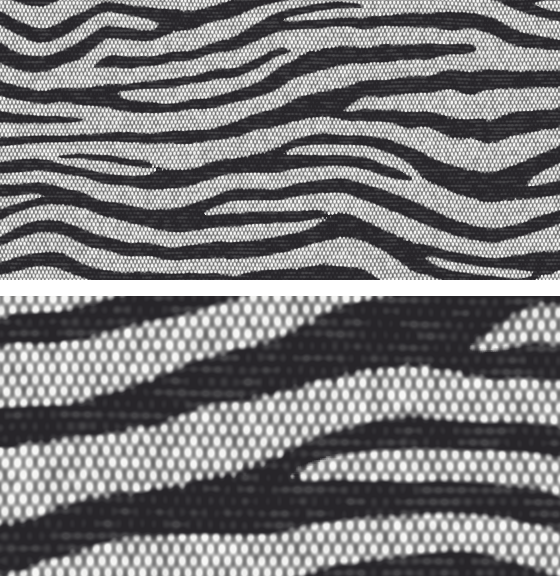
Top: the whole. Bottom: its middle third, enlarged.
Write a Shadertoy shader that draws this texture.

```glsl
// Zebra-striped mesh fabric: wavy forking bands under a fine staggered net.

const float PI = 3.14159265;
const float BANDS = 9.0;                    // stripe pairs per canvas height
const vec2 NET = vec2(72.0, 71.0);          // net cells per canvas height
const vec2 FORKS = vec2(5.0, 4.0);          // grid of stripe forks
const vec3 INK_DARK = vec3(0.152, 0.145, 0.162);
const vec3 INK_LIGHT = vec3(0.270, 0.267, 0.278);
const vec3 THREAD = vec3(0.41, 0.41, 0.41);
const vec3 CLOTH = vec3(0.94, 0.94, 0.935);

float hash(vec2 p) {
    vec3 q = fract(p.xyx * vec3(0.1031, 0.1030, 0.0973));
    q += dot(q, q.yzx + 33.33);
    return fract((q.x + q.y) * q.z);
}

// Smooth value noise, centred on zero
float noise(vec2 p) {
    vec2 cell = floor(p), f = fract(p);
    f = f * f * (3.0 - 2.0 * f);
    float low = mix(hash(cell), hash(cell + vec2(1, 0)), f.x);
    float high = mix(hash(cell + vec2(0, 1)), hash(cell + vec2(1, 1)), f.x);
    return mix(low, high, f.y) - 0.5;
}

// Vertical displacement that makes the bands roll
float roll(vec2 p) {
    return 0.23 * noise(p * vec2(1.9, 1.7) + 3.7)
         + 0.08 * noise(p * vec2(4.6, 3.0) + 11.3)
         + 0.018 * noise(p * vec2(13.0, 9.0) + 27.1);
}

// Phase winding around scattered points, where a band splits or ends
float forkPhase(vec2 p, vec2 area, float stretch) {
    float phase = 0.0;
    for (float j = 0.0; j < FORKS.y; j++) {
        for (float i = 0.0; i < FORKS.x; i++) {
            vec2 id = vec2(i, j);
            vec2 jitter = vec2(hash(id + 5.3), hash(id + 41.9));
            vec2 d = p - (id + mix(vec2(0.1), vec2(0.9), jitter)) / FORKS * area;
            float turn = mod(i + j, 2.0) * 2.0 - 1.0;
            phase += turn * atan(d.y * stretch, d.x);
        }
    }
    return phase;
}

// Signed band wave: positive on light cloth, negative on dark ink
float bandWave(vec2 p, vec2 area) {
    vec2 q = p + vec2(0.0, roll(p));
    float wave = sin(2.0 * PI * BANDS * q.y + forkPhase(q, area, 2.6));
    return wave + 0.13 + 0.7 * noise(p * vec2(3.0, 6.0) + 53.0);
}

// Staggered net of tall cells: bright centres, dark threads
float netWave(vec2 q) {
    return 2.2 * cos(2.0 * PI * q.x) * cos(PI * q.y) + 0.6 * cos(2.0 * PI * q.y);
}

void mainImage(out vec4 fragColor, in vec2 fragCoord) {
    vec2 p = fragCoord / iResolution.y;
    vec2 area = vec2(iResolution.x / iResolution.y, 1.0);

    // Net, slightly pulled out of true
    vec2 pull = vec2(noise(p * 5.0), noise(p * 4.0 + 19.0)) * 0.012;
    vec2 q = (p + pull) * NET;
    float net = netWave(q);
    float grain = noise(q * vec2(1.1, 1.3) + 71.0);

    // Band edges of constant softness, nibbled by the net
    float wave = bandWave(p, area);
    float soft = max(fwidth(wave) * iResolution.y * 0.004, 0.03);
    float light = smoothstep(-soft, soft, wave + 0.2 * grain + 0.03 * net);

    // Cloth seen through the net
    float opening = smoothstep(-2.6, 1.9, net + 0.8 * grain);
    vec3 cloth = mix(THREAD, CLOTH, opening) + 0.07 * grain;

    // Dark ink with faint broken weft threads
    float weft = 0.5 + 0.5 * cos(2.0 * PI * q.y);
    float dashes = smoothstep(-0.3, 0.4, noise(q * vec2(0.65, 1.0) + 7.0));
    float sheen = 0.85 * weft * dashes + 0.15 * net + 0.4 * grain + 0.05;
    vec3 ink = mix(INK_DARK, INK_LIGHT, clamp(sheen, 0.0, 1.0));

    fragColor = vec4(mix(ink, cloth, light), 1.0);
}
```
